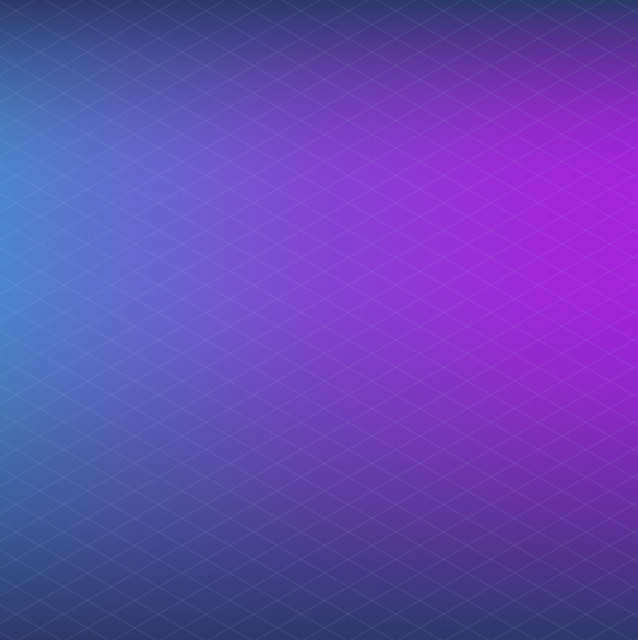
Give the GLSL for this background, as a Shadertoy shader.

```glsl
// Coverage of evenly spaced parallel lines, measured along their unit normal
float lineFamily(vec2 p, vec2 normal, float spacing, float pixel) {
    float s = dot(p, normal) / spacing;
    float dist = abs(s - round(s)) * spacing;
    return 1.0 - smoothstep(0.0, 0.0008 + pixel, dist);
}

// Horizontal sweep from blue through violet to magenta
vec3 sweepColor(float x) {
    vec3 blue = vec3(0.305, 0.520, 0.803);
    vec3 violet = vec3(0.515, 0.268, 0.822);
    vec3 magenta = vec3(0.630, 0.160, 0.848);
    vec3 color = mix(blue, violet, clamp(x / 0.5, 0.0, 1.0));
    color = mix(color, magenta, clamp((x - 0.5) / 0.34, 0.0, 1.0));
    return mix(color, vec3(0.642, 0.140, 0.860), smoothstep(0.84, 1.0, x));
}

// Navy shade: a short fade at the top, a longer one at the bottom
float edgeShade(float y) {
    float top = pow(clamp((y - 0.70) / 0.30, 0.0, 1.0), 1.8);
    float bottom = pow(clamp(1.0 - y / 0.57, 0.0, 1.0), 1.5);
    return max(top, bottom);
}

void mainImage(out vec4 fragColor, in vec2 fragCoord) {
    vec2 uv = fragCoord / iResolution.xy;
    vec2 p = fragCoord / iResolution.y;
    float pixel = 1.0 / iResolution.y;

    // Background
    vec3 navy = vec3(0.170, 0.222, 0.415);
    vec3 color = mix(sweepColor(uv.x), navy, edgeShade(uv.y));

    // Faint diamond lattice of two line families at thirty degrees
    vec2 q = p - vec2(0.0993, 0.7259);
    float rising = lineFamily(q, vec2(-0.5, 0.866), 0.0371, pixel);
    float falling = lineFamily(q, vec2(0.5, 0.866), 0.0371, pixel);
    vec3 lineColor = vec3(0.70, 0.78, 0.95);
    color = mix(color, lineColor, 0.075 * rising);
    color = mix(color, lineColor, 0.075 * falling);

    fragColor = vec4(color, 1.0);
}
```
